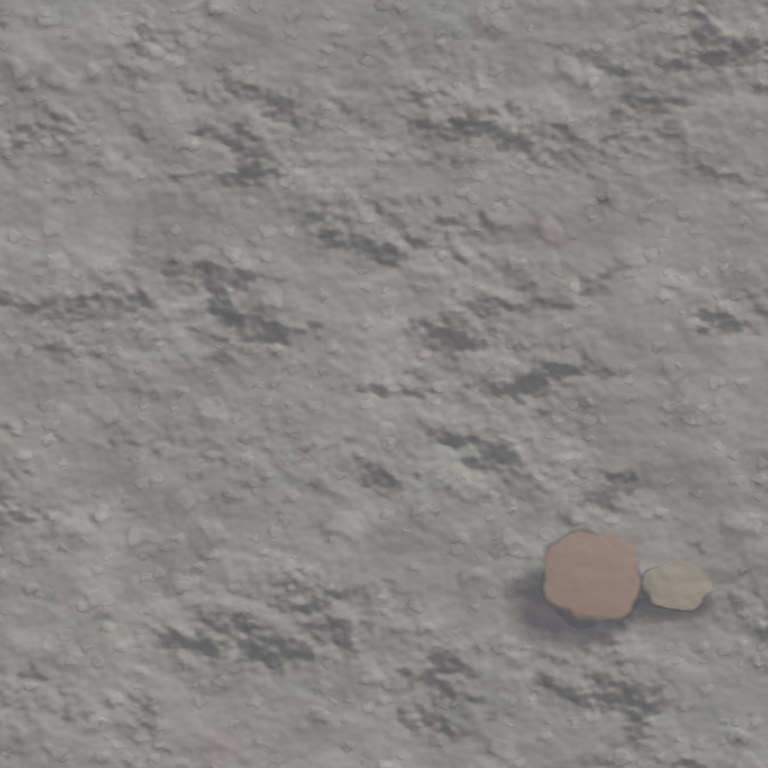
This texture is drawn by a three.js fragment shader. Its source:

```glsl
varying vec2 vUv;

const vec2 LIGHT_DIR = vec2(0.5, 0.866);
const vec3 SOIL = vec3(0.546, 0.538, 0.525);
const vec3 SHADOW = vec3(0.315, 0.314, 0.328);
const vec3 RED_STONE = vec3(0.560, 0.492, 0.458);
const vec3 PALE_STONE = vec3(0.570, 0.542, 0.505);

float hash(vec2 p) {
  vec3 q = fract(p.xyx * vec3(0.1031, 0.1030, 0.0973));
  q += dot(q, q.yzx + 33.33);
  return fract((q.x + q.y) * q.z);
}

float cornerSlope(vec2 corner, vec2 offset) {
  float angle = 6.2832 * hash(corner);
  return dot(vec2(cos(angle), sin(angle)), offset);
}

float gradientNoise(vec2 p) {
  vec2 i = floor(p);
  vec2 f = p - i;
  vec2 u = f * f * f * (f * (f * 6.0 - 15.0) + 10.0);
  vec2 e = vec2(1.0, 0.0);
  float low = mix(cornerSlope(i, f), cornerSlope(i + e.xy, f - e.xy), u.x);
  float high = mix(cornerSlope(i + e.yx, f - e.yx), cornerSlope(i + e.xx, f - e.xx), u.x);
  return mix(low, high, u.y);
}

float fbm(vec2 p) {
  float sum = 0.0;
  float amplitude = 1.0;
  for (int octave = 0; octave < 4; octave++) {
    sum += amplitude * gradientNoise(p);
    p = mat2(0.9, 0.43, -0.43, 0.9) * p * 2.05 + 17.3;
    amplitude *= 0.55;
  }
  return sum;
}

// Soil height: crumbs and grains, slightly wider than tall
float soilHeight(vec2 p) {
  vec2 tilted = mat2(0.94, 0.34, -0.34, 0.94) * p;
  return gradientNoise(p * vec2(22.0, 30.0) + 5.0)
       + 0.65 * gradientNoise(tilted * vec2(44.0, 58.0) + 31.0)
       + 0.35 * gradientNoise(p * vec2(84.0, 100.0) + 73.0);
}

float relief(vec2 p, float reach) {
  return soilHeight(p) - soilHeight(p + LIGHT_DIR * reach);
}

// Scattered clods: lit bodies with a dark crescent on the far side
float clods(vec2 p, float cells, float density) {
  vec2 grid = p * cells;
  grid += 0.3 * vec2(gradientNoise(grid * 2.3), gradientNoise(grid * 2.3 + 40.0));
  vec2 home = floor(grid);
  float tone = 0.0;
  for (int j = -1; j <= 1; j++) {
    for (int i = -1; i <= 1; i++) {
      vec2 id = home + vec2(float(i), float(j));
      vec2 seed = id + cells;
      vec2 center = id + 0.2 + 0.6 * vec2(hash(seed + 11.0), hash(seed + 57.0));
      float present = step(hash(seed + 91.0), density);
      float radius = mix(0.16, 0.42, hash(seed + 133.0));
      vec2 d = (grid - center) * vec2(0.8, 1.2) / radius;
      float body = 1.0 - smoothstep(0.6, 1.05, length(d));
      float shade = 1.0 - smoothstep(0.4, 1.3, length(d + LIGHT_DIR * 0.65));
      tone += present * (body * (0.45 + 0.6 * dot(d, LIGHT_DIR)) - shade * (1.0 - body));
    }
  }
  return tone;
}

// Rough stone outline: below 1 inside
float stoneShape(vec2 p, vec2 center, vec2 radii) {
  vec2 d = (p - center) / radii;
  return length(d) + 0.28 * gradientNoise(d * 1.5 + center * 50.0)
       + 0.07 * gradientNoise(d * 4.0);
}

vec3 addStone(vec3 ground, vec2 p, vec2 center, vec2 radii, vec3 tint, float grain) {
  float castShape = stoneShape(p, center - vec2(0.3, 0.5) * radii, radii * vec2(1.25, 0.95));
  float contactShape = stoneShape(p, center - LIGHT_DIR * radii * 0.14, radii);
  float bodyShape = stoneShape(p, center, radii);
  float dark = 0.65 * (1.0 - smoothstep(0.7, 1.25, castShape));
  dark = max(dark, 0.85 * (1.0 - smoothstep(0.92, 1.12, contactShape)));
  vec3 color = mix(ground, SHADOW, dark);
  float facing = dot((p - center) / radii, LIGHT_DIR);
  vec3 lit = tint + 0.02 * facing + 0.06 * grain;
  return mix(color, lit, 1.0 - smoothstep(0.88, 1.05, bodyShape));
}

void main() {
  vec2 p = vUv;
  vec2 strata = vec2(p.x, p.y + 0.14 * p.x);
  strata += 0.012 * vec2(gradientNoise(p * 14.0), gradientNoise(p * 14.0 + 60.0));

  // Broad tone, mottling and rough areas
  float broad = fbm(strata * vec2(3.0, 5.0) + 8.0);
  float mottle = fbm(strata * vec2(11.0, 17.0) + 64.0);
  float rough = smoothstep(-0.3, 0.4, gradientNoise(strata * vec2(4.0, 7.0) + 22.0));
  float grain = relief(p, 0.006);
  float tone = 0.045 * broad + 0.055 * mottle + mix(0.07, 0.14, rough) * grain;
  tone += 0.06 * clods(strata, 19.0, 0.3) + 0.055 * clods(p, 41.0, 0.32);

  // Faint warm and violet stains
  float stain = fbm(strata * vec2(6.0, 8.0) + 45.0);
  vec3 color = SOIL + tone * vec3(1.0, 1.0, 0.95) + stain * vec3(0.010, -0.003, 0.002);

  // Broken shaded hollows along the strata
  float hollow = fbm(strata * vec2(8.0, 17.0) + 3.0) + 0.5 * (rough - 0.5);
  hollow = smoothstep(0.16, 0.75, hollow - 0.5 * grain);
  color = mix(color, SHADOW, 0.58 * hollow);

  // Two larger stones
  color = addStone(color, p, vec2(0.882, 0.238), vec2(0.045, 0.032), PALE_STONE, grain);
  color = addStone(color, p, vec2(0.770, 0.250), vec2(0.066, 0.062), RED_STONE, 0.5 * grain);

  gl_FragColor = vec4(color, 1.0);
}
```
